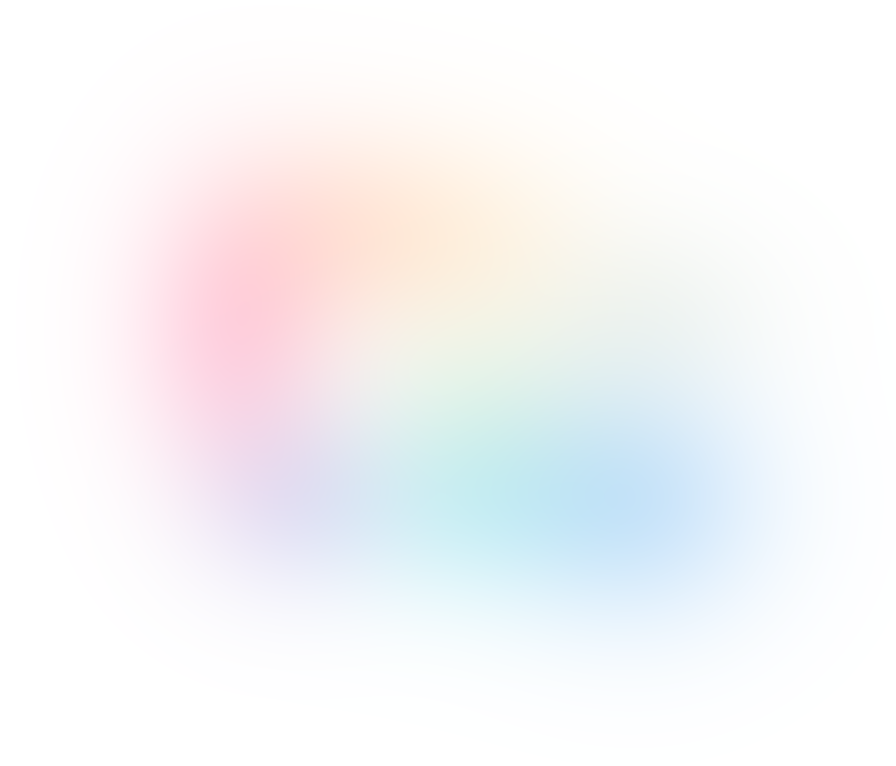
Give the GLSL for this background, as a Shadertoy shader.

```glsl
// Tint removed from white by each glow
const vec3 PINK     = vec3(0.000, 0.169, 0.110);
const vec3 PEACH    = vec3(0.000, 0.073, 0.102);
const vec3 CREAM    = vec3(0.000, 0.035, 0.092);
const vec3 MINT     = vec3(0.054, 0.020, 0.058);
const vec3 AQUA     = vec3(0.153, 0.035, 0.024);
const vec3 BLUE     = vec3(0.200, 0.104, 0.018);
const vec3 LAVENDER = vec3(0.090, 0.090, 0.024);
const vec3 MIST     = vec3(0.045, 0.033, 0.045);

// Soft elliptical falloff, 1 at the centre
float glow(vec2 p, vec2 center, vec2 spread) {
    vec2 d = (p - center) / spread;
    return exp(-0.5 * dot(d, d));
}

// Warm arc along the upper left
vec3 warmTint(vec2 p) {
    return PINK  * glow(p, vec2(0.260, 0.566), vec2(0.081, 0.137))
         + PEACH * glow(p, vec2(0.371, 0.703), vec2(0.098, 0.099))
         + CREAM * glow(p, vec2(0.521, 0.688), vec2(0.106, 0.099));
}

// Cool arc along the lower right
vec3 coolTint(vec2 p) {
    return MINT     * glow(p, vec2(0.530, 0.475), vec2(0.098, 0.091))
         + AQUA     * glow(p, vec2(0.521, 0.338), vec2(0.098, 0.094))
         + BLUE     * glow(p, vec2(0.710, 0.345), vec2(0.104, 0.114))
         + LAVENDER * glow(p, vec2(0.332, 0.345), vec2(0.085, 0.091))
         + MIST     * glow(p, vec2(0.729, 0.589), vec2(0.098, 0.091));
}

void mainImage(out vec4 fragColor, in vec2 fragCoord) {
    vec2 p = fragCoord / iResolution.xy;
    vec3 color = vec3(1.0) - warmTint(p) - coolTint(p);
    fragColor = vec4(clamp(color, 0.0, 1.0), 1.0);
}
```
